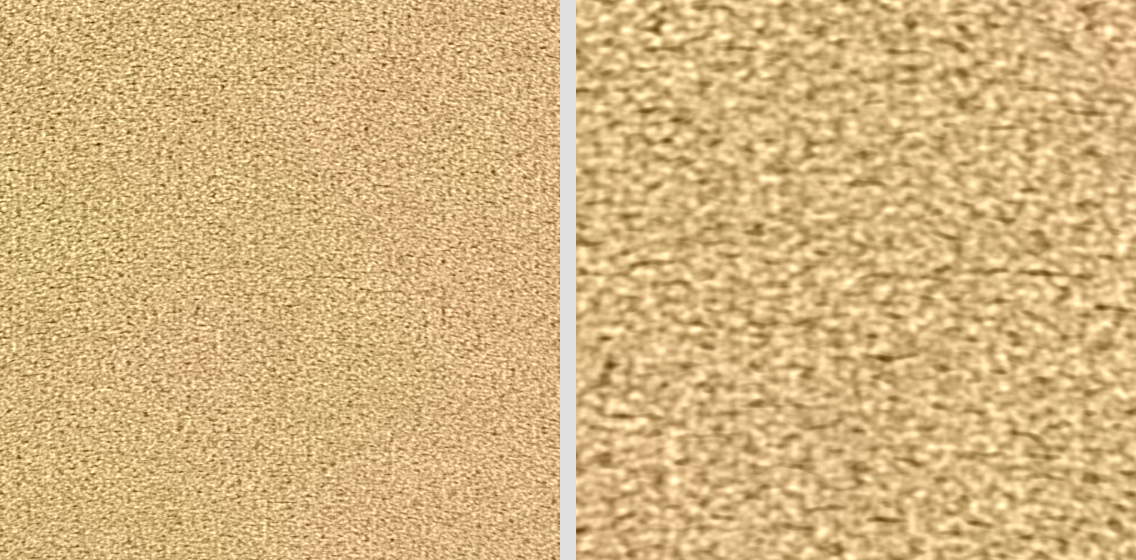
Left, the full canvas; right, a detail of the centre.
Write a WebGL 1 fragment shader that draws this texture.

```glsl
precision highp float;
// Tan woven cloth: fine pale grains, short dark creases and a faint uneven tint.
uniform vec2 u_resolution;

const vec3 CLOTH = vec3(0.833, 0.702, 0.491);
const vec3 WARM_TINT = vec3(0.012, -0.006, 0.012);
const float TAU = 6.2831853;

vec2 hash2(vec2 cell) {
  vec3 h = fract(cell.xyx * vec3(0.1031, 0.1030, 0.0973));
  h += dot(h, h.yzx + 33.33);
  return fract((h.xx + h.yz) * h.zy);
}

float cornerSlope(vec2 cell, vec2 offset) {
  float angle = TAU * hash2(cell).x;
  return dot(vec2(cos(angle), sin(angle)), offset);
}

// Gradient noise, about -0.7 to 0.7
float gradientNoise(vec2 p) {
  vec2 cell = floor(p);
  vec2 f = p - cell;
  vec2 w = f * f * f * (f * (f * 6.0 - 15.0) + 10.0);
  vec2 e = vec2(1.0, 0.0);
  float low = mix(cornerSlope(cell, f), cornerSlope(cell + e.xy, f - e.xy), w.x);
  float high = mix(cornerSlope(cell + e.yx, f - e.yx), cornerSlope(cell + e.xx, f - e.xx), w.x);
  return mix(low, high, w.y);
}

// Distance to the nearest scattered grain centre, in cells
float grainDistance(vec2 p, float jitter) {
  vec2 cell = floor(p);
  float nearest = 4.0;
  for (int y = -1; y <= 1; y++) {
    for (int x = -1; x <= 1; x++) {
      vec2 neighbour = cell + vec2(float(x), float(y));
      vec2 centre = neighbour + 0.5 + jitter * (hash2(neighbour) - 0.5);
      vec2 d = p - centre;
      nearest = min(nearest, dot(d, d));
    }
  }
  return sqrt(nearest);
}

// Rows rise at the left and sink at the right
vec2 bendRows(vec2 p, float bend) {
  float x = p.x - 0.42;
  return vec2(p.x, p.y + bend * x * x);
}

// Short horizontal shadows between the threads
float crease(vec2 p, vec2 frequency) {
  float ridge = gradientNoise(p * frequency + 71.3);
  return smoothstep(0.12, 0.52, ridge);
}

void main() {
  vec2 uv = gl_FragCoord.xy / min(u_resolution.x, u_resolution.y);
  vec2 cloth = bendRows(uv, 0.17);

  // Thread grains and their finer fibres
  float grain = 0.43 - grainDistance(cloth * vec2(96.0, 145.0), 0.85);
  float weave = gradientNoise(cloth * vec2(112.0, 178.0) + 13.7);
  float fibre = gradientNoise(cloth * vec2(185.0, 235.0) + 41.9);

  // Broad wear: stronger relief at the upper left, softer at the lower right
  float blotch = gradientNoise(uv * vec2(5.0, 8.0) + 5.2);
  float band = gradientNoise(cloth * vec2(14.0, 42.0) + 27.4);
  float relief = 1.06 + 0.18 * (uv.y - uv.x) + 0.12 * blotch;

  float shade = 0.22 * grain + 0.29 * weave + 0.19 * fibre;
  shade -= 0.21 * crease(cloth, vec2(66.0, 165.0));
  shade = shade * relief + 0.022 + 0.05 * band + 0.025 * blotch;

  // Yellower at the left, pinker at the right
  float warmth = 1.6 * (uv.x - 0.5) + 1.2 * gradientNoise(uv * 4.0 + 19.1);
  vec3 color = CLOTH + shade + WARM_TINT * warmth;
  gl_FragColor = vec4(clamp(color, 0.0, 1.0), 1.0);
}
```
